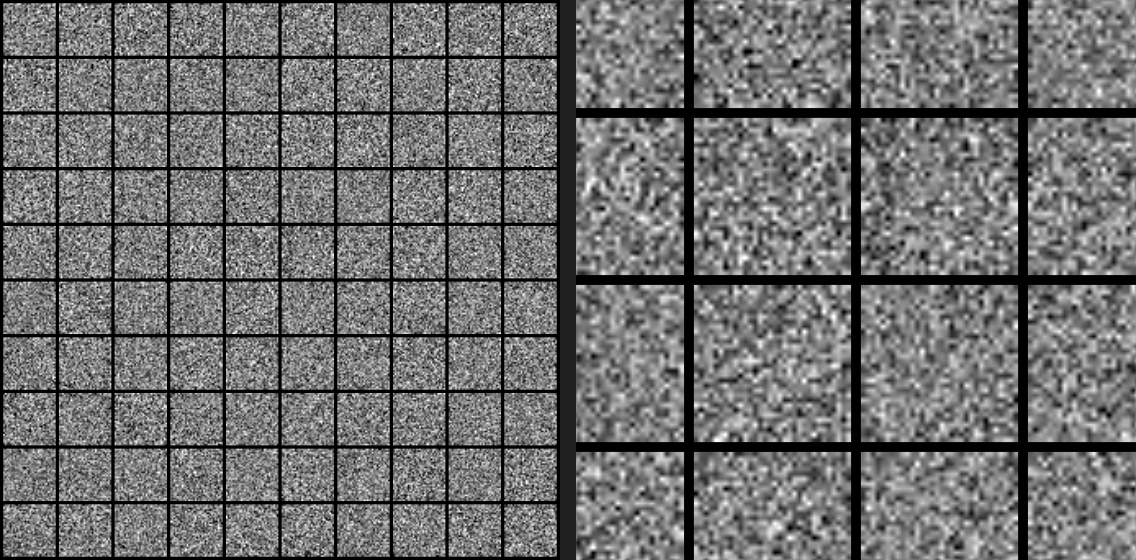
Left, the full canvas; right, a detail of the centre.
This pattern is drawn by a Shadertoy shader. Its source:

```glsl
const float TILES = 10.0;   // repeats across and down
const float GRAINS = 32.0;  // noise cells along one tile side
const float GAP = 2.0;      // line width, in noise cells
const vec3 LINE_COLOR = vec3(0.0);
const float MEAN_GREY = 0.497;
const float GREY_SPREAD = 0.205;

// Integer hash giving four uniform values in 0..1
vec4 hash4(ivec2 cell) {
    uvec4 h = uvec4(cell.x, cell.y, cell.x + 7919, cell.y + 104729);
    h = h * 1664525u + 1013904223u;
    for (int i = 0; i < 2; i++) {
        h.x += h.y * h.w;
        h.y += h.z * h.x;
        h.z += h.x * h.y;
        h.w += h.y * h.z;
        h ^= h >> 16u;
    }
    return vec4(h >> 8u) / 16777216.0;
}

// Nearly normal value with zero mean and unit deviation
float gaussian(ivec2 cell) {
    return (dot(hash4(cell), vec4(1.0)) - 2.0) * 1.732;
}

// Grain of one tile, kept separate from its neighbours
float grain(vec2 tile, vec2 cell) {
    vec2 inside = clamp(cell, vec2(0.0), vec2(GRAINS - 1.0));
    return gaussian(ivec2(tile * GRAINS + inside));
}

// Bilinear blend of the grain
float softGrain(vec2 tile, vec2 p) {
    vec2 cell = floor(p - 0.5);
    vec2 f = fract(p - 0.5);
    float low = mix(grain(tile, cell), grain(tile, cell + vec2(1.0, 0.0)), f.x);
    float high = mix(grain(tile, cell + vec2(0.0, 1.0)), grain(tile, cell + 1.0), f.x);
    return mix(low, high, f.y);
}

// Coverage of a tile, positive distance lying inside its square
float tileMask(vec2 local, vec2 pixel) {
    vec2 inset = 0.5 * GRAINS - abs(local - 0.5 * GRAINS);
    vec2 cover = clamp(inset / pixel + 0.5, 0.0, 1.0);
    return cover.x * cover.y;
}

void mainImage(out vec4 fragColor, in vec2 fragCoord) {
    // Canvas measured in noise cells, with a line on every border
    float pitch = GRAINS + GAP;
    float span = TILES * pitch + GAP;
    vec2 p = fragCoord / iResolution.xy * span - 0.5 * GAP;
    vec2 tile = floor(p / pitch);
    vec2 local = p - tile * pitch - 0.5 * GAP;

    // Grey noise with a slightly different contrast in each tile
    float contrast = mix(0.9, 1.1, hash4(ivec2(tile) + 4001).x);
    float grey = MEAN_GREY + GREY_SPREAD * contrast * softGrain(tile, local);
    vec3 noiseColor = vec3(clamp(grey, 0.0, 1.0));

    float mask = tileMask(local, span / iResolution.xy);
    fragColor = vec4(mix(LINE_COLOR, noiseColor, mask), 1.0);
}
```
